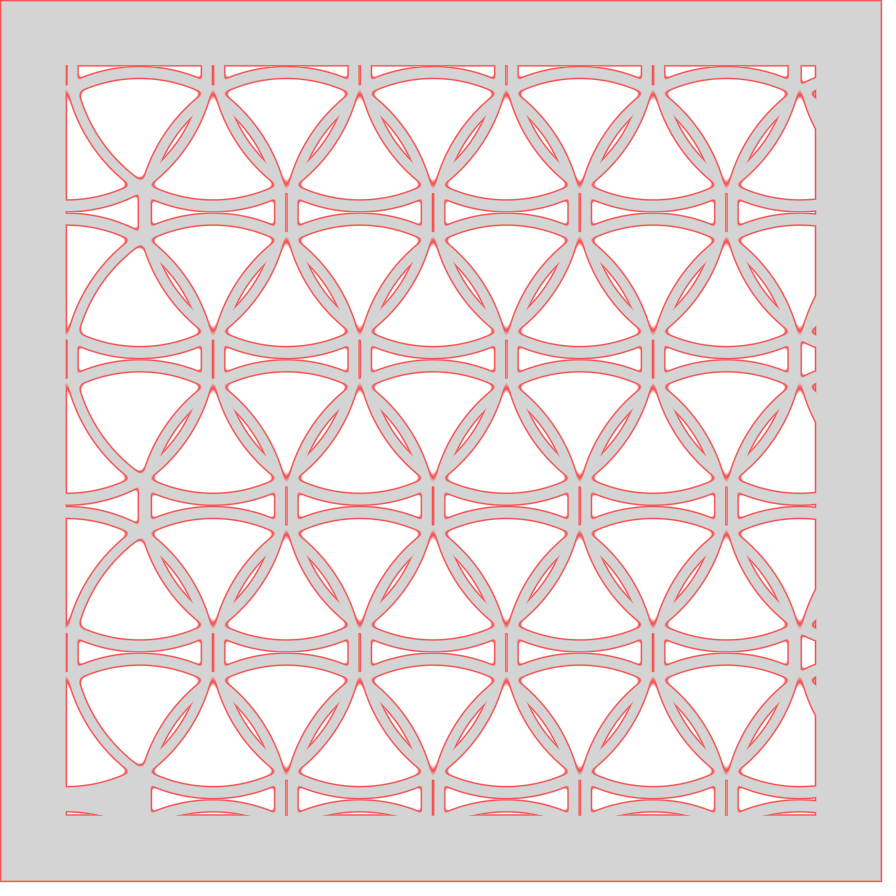
Reproduce this pattern procedurally as a WebGL 1 fragment shader.

```glsl
precision highp float;
// Grey cut-out panel: staggered rows of curved triangles, leaf slots and red cut lines.
uniform vec2 u_resolution;

#define PITCH 0.1637          // repeat size, as a share of the canvas
#define WINDOW_START vec2(0.0741, 0.0735)
#define WINDOW_REPEATS 5.107
#define SHEET_END 0.9837      // right and bottom edge of the sheet
#define LINE_HALF 0.0008
#define STRIP 0.071           // strip width, in repeats
#define LENS_HALF 0.087       // half thickness of the slanted lens
#define LENS_RADIUS 1.15
#define BASE_RADIUS 0.98
#define BASE_GAP 0.086        // base arc to row axis
#define GREY vec3(0.83)
#define RED vec3(0.96, 0.31, 0.31)

const vec2 LENS_MID = vec2(0.25, 0.5);
const vec2 LENS_NORMAL = vec2(0.824, -0.567);

float smoothMax(float a, float b, float k) {
  float h = max(k - abs(a - b), 0.0);
  return max(a, b) + h * h / (4.0 * k);
}

float boxDistance(vec2 p, vec2 low, vec2 high) {
  vec2 d = abs(p - 0.5 * (low + high)) - 0.5 * (high - low);
  return length(max(d, 0.0)) + min(max(d.x, d.y), 0.0);
}

// Triangle side: the near lens edge, or the far strip when the leaf is merged in.
float sideDistance(vec2 p, bool merged) {
  vec2 offset = LENS_NORMAL * (LENS_RADIUS - LENS_HALF);
  if (merged) return length(p - LENS_MID + offset) - (LENS_RADIUS - STRIP);
  return LENS_RADIUS - length(p - LENS_MID - offset);
}

// Hole with its apex near the origin and its bulging base near y = 1.
float triangleHole(vec2 p, bool nearMerged, bool farMerged) {
  float sides = smoothMax(sideDistance(p, nearMerged),
                          sideDistance(vec2(-p.x, p.y), farMerged), 0.06);
  float base = length(p - vec2(0.0, 1.0 - BASE_GAP - BASE_RADIUS)) - BASE_RADIUS;
  return smoothMax(sides, base, 0.05);
}

// Short slot inside the lens, between two facing arcs.
float leafHole(vec2 p) {
  float radius = 0.96;
  vec2 offset = LENS_NORMAL * (radius - 0.015);
  float a = length(p - LENS_MID - offset);
  float b = length(p - LENS_MID + offset);
  return max(a, b) - radius;
}

// Flared gap between two facing base arcs.
float rowGap(vec2 p, float start) {
  float centre = BASE_GAP + BASE_RADIUS;
  float arc = centre - 0.004 - length(p - vec2(0.5, centre));
  return smoothMax(arc, start - p.x, 0.03);
}

float jointSlot(vec2 p) {
  return length(vec2(p.x, max(p.y - 0.125, 0.0))) - 0.004;
}

// All holes, with the simpler strips at the left and right ends of the rows.
float holesDistance(vec2 cell) {
  float row = floor(cell.y + 0.5);
  bool odd = mod(row, 2.0) > 0.5;
  float shift = odd ? 0.5 : 0.0;
  vec2 p = abs(vec2(fract(cell.x - shift + 0.5) - 0.5, cell.y - row));

  bool leftEnd = cell.x < 0.5;
  bool leftFar = !leftEnd && cell.x < 1.0;
  bool singleBar = odd ? leftEnd : cell.x > 5.0;
  bool noSlot = odd ? cell.x < 0.75 : cell.x > 4.75;

  float d = triangleHole(p, leftEnd && odd, leftFar && odd);
  d = min(d, triangleHole(vec2(0.5, 1.0) - p, leftEnd && !odd, leftFar && !odd));
  if (!leftEnd) d = min(d, leafHole(p));
  if (!(leftEnd && row > 4.5)) d = min(d, rowGap(p, singleBar ? 0.01 : 0.08));
  if (!noSlot) d = min(d, jointSlot(p));
  return d;
}

float cutLine(float d, float pixel) {
  return 1.0 - smoothstep(LINE_HALF - 0.8 * pixel, LINE_HALF + 0.8 * pixel, abs(d));
}

void main() {
  float pixel = 1.0 / min(u_resolution.x, u_resolution.y);
  vec2 p = gl_FragCoord.xy / u_resolution;
  p.y = 1.0 - p.y;

  // Holes are clipped to the square window.
  vec2 cell = (p - WINDOW_START) / PITCH;
  float window = boxDistance(cell, vec2(0.0), vec2(WINDOW_REPEATS));
  float hole = PITCH * max(holesDistance(cell), window);
  float sheet = boxDistance(p, vec2(0.0007), vec2(SHEET_END));

  float open = 1.0 - smoothstep(-0.6 * pixel, 0.6 * pixel, hole);
  open = max(open, smoothstep(-0.6 * pixel, 0.6 * pixel, sheet));
  vec3 colour = mix(GREY, vec3(1.0), open);
  colour = mix(colour, RED, max(cutLine(hole, pixel), cutLine(sheet, pixel)));
  gl_FragColor = vec4(colour, 1.0);
}
```
